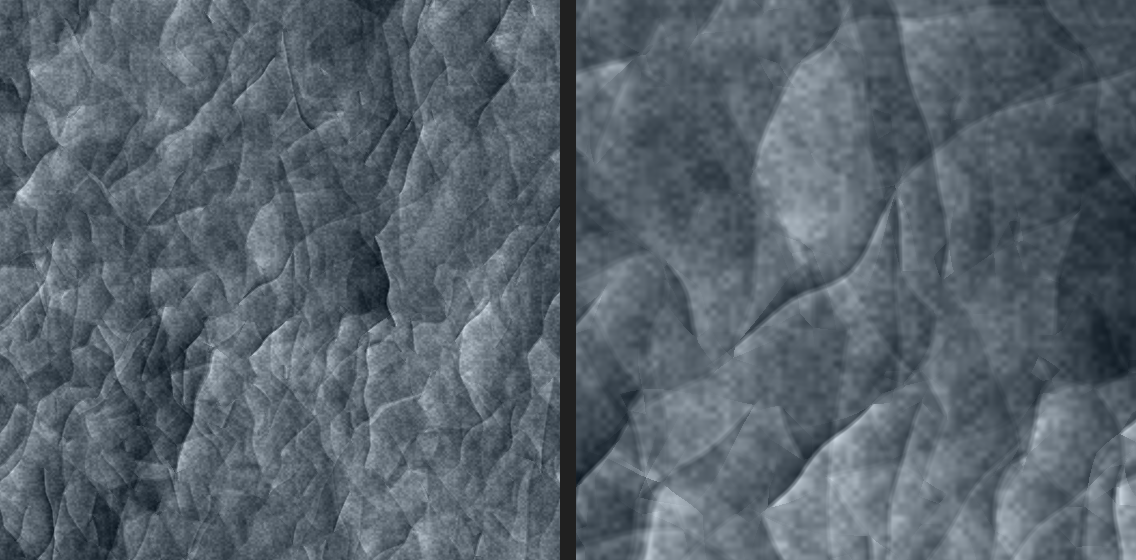
Left, the full canvas; right, a detail of the centre.
This texture is drawn by a Shadertoy shader. Its source:

```glsl
// Crumpled slate-blue paper under a raking side light.
// Stretched, warped cell layers of several sizes act as tilted facets; their
// borders become lit or shaded creases. Fine relief and fibre grain finish it.

#define MEAN_TONE 0.39
#define CONTRAST 1.2
#define STRETCH 1.8
#define CREASE 1.7
#define EDGE_SOFTNESS 0.0018
#define RELIEF 0.16
#define GRAIN 0.10
#define LIGHT_DIR vec2(-0.88, 0.47)
#define TINT vec3(-0.04, 0.003, 0.04)

float hash(vec2 p) {
    return fract(sin(dot(p, vec2(127.1, 311.7))) * 43758.5453);
}

vec2 hash2(vec2 p) {
    return vec2(hash(p), hash(p + 57.3));
}

float noise(vec2 p) {
    vec2 i = floor(p), f = fract(p);
    f = f * f * (3.0 - 2.0 * f);
    return mix(mix(hash(i), hash(i + vec2(1, 0)), f.x),
               mix(hash(i + vec2(0, 1)), hash(i + vec2(1, 1)), f.x), f.y);
}

float fbm(vec2 p) {
    float sum = 0.0, amp = 0.5;
    for (int i = 0; i < 4; i++) {
        sum += amp * noise(p);
        p = mat2(0.8, 0.6, -0.6, 0.8) * p * 2.03 + 11.7;
        amp *= 0.5;
    }
    return sum;
}

// Shade of one facet: a flat tilt plus a gradient across it
float facetTone(vec2 id, vec2 offset, vec2 light) {
    vec2 bend = 0.8 * light + 1.1 * (hash2(id + 3.1) - 0.5);
    return 0.75 * (hash(id + 8.6) - 0.5) + dot(offset, bend);
}

// One layer of facets and creases, elongated along a leaning axis
float crumple(vec2 p, float freq, float lean, float seed) {
    float c = cos(lean), s = sin(lean);
    mat2 frame = mat2(c * freq, s * freq / STRETCH, -s * freq, c * freq / STRETCH);
    vec2 q = frame * p + seed;
    vec2 light = normalize(frame * LIGHT_DIR);
    vec2 cell = floor(q);

    // Two nearest cell centres
    float d1 = 1e3, d2 = 1e3;
    vec2 id1 = cell, id2 = cell, to1 = vec2(0), to2 = vec2(1);
    for (int y = -1; y <= 1; y++)
    for (int x = -1; x <= 1; x++) {
        vec2 id = cell + vec2(x, y);
        vec2 to = id + 0.5 + 0.85 * (hash2(id + seed) - 0.5) - q;
        float d = dot(to, to);
        if (d < d1) {
            d2 = d1; id2 = id1; to2 = to1;
            d1 = d; id1 = id; to1 = to;
        } else if (d < d2) {
            d2 = d; id2 = id; to2 = to;
        }
    }

    // Facet shading, blended across the border
    vec2 normal = normalize(to2 - to1);
    float edge = dot(0.5 * (to1 + to2), normal);
    float near = facetTone(id1 + seed, -to1, light);
    float far = facetTone(id2 + seed, -to2, light);
    float blend = 0.5 - 0.5 * smoothstep(0.0, EDGE_SOFTNESS * freq, edge);
    float tone = mix(near, far, blend);

    // Crease: lit on one flank, shaded on the other
    float strength = 2.0 * hash(id1 + id2 + seed * 1.7) - 1.0;
    strength *= abs(strength) * CREASE;
    float width = 0.03 + 0.0035 * freq;
    float flank = dot(normal, light) * (1.0 - 2.0 * blend);
    return tone + strength * flank * exp(-edge / width);
}

void mainImage(out vec4 fragColor, in vec2 fragCoord) {
    vec2 uv = fragCoord / iResolution.y;

    // Bend the folds so that no crease is perfectly straight
    vec2 p = uv;
    p += 0.045 * (vec2(noise(uv * 6.0), noise(uv * 6.0 + 31.0)) - 0.5);
    p += 0.016 * (vec2(noise(uv * 24.0 + 7.0), noise(uv * 24.0 + 53.0)) - 0.5);

    // Folds from broad to tiny, leaning to either side of vertical
    float calm = 0.65 + 0.7 * noise(uv * 5.0 + 19.0);
    float shade = 0.075 * crumple(p, 3.6, -0.62, 4.0);
    shade += 0.085 * crumple(p, 6.5, 0.5, 17.0);
    shade += 0.095 * crumple(p, 10.0, -0.28, 29.0);
    shade += 0.085 * calm * crumple(p, 16.0, 0.62, 43.0);
    shade += 0.070 * calm * crumple(p, 27.0, -0.75, 61.0);

    // Small wrinkles from the slope of a noise relief
    vec2 r = p * vec2(30.0, 22.0);
    shade += RELIEF * (fbm(r) - fbm(r + 0.35 * LIGHT_DIR));

    // Broad mottling and paper fibre
    shade += 0.10 * (fbm(uv * 4.0 + 3.0) - 0.47);
    shade += GRAIN * (noise(uv * 260.0) - 0.5);
    shade += 0.6 * GRAIN * (noise(uv * 120.0 + 9.0) - 0.5);

    shade *= CONTRAST;
    float tone = MEAN_TONE + shade + 0.6 * shade * shade;
    fragColor = vec4(clamp(tone + TINT, 0.0, 1.0), 1.0);
}
```
